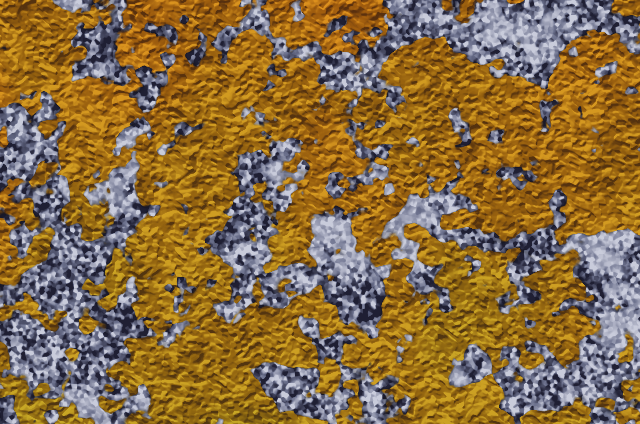
A Shadertoy shader for this texture:

```glsl
// Orange crust lichen spreading in ragged, lobed patches over speckled blue-grey stone.
// Layered cellular noise lays out the patches; finer layers of the same noise
// give the lichen its lit granular relief and the stone its salt-and-pepper grain.

vec3 hash3(vec2 cell) {
    vec3 h = fract(cell.xyx * vec3(0.1031, 0.1030, 0.0973));
    h += dot(h, h.yxz + 33.33);
    return fract((h.xxy + h.yzz) * h.zyx);
}

// x: distance to the nearest cell point, y: smoothly blended random cell value
vec2 cells(vec2 p) {
    vec2 base = floor(p), local = fract(p);
    float nearest = 9.0, total = 0.0, weights = 0.0;
    for (int j = -1; j <= 1; j++) {
        for (int i = -1; i <= 1; i++) {
            vec2 offset = vec2(i, j);
            vec3 h = hash3(base + offset + 200.0);
            vec2 toPoint = offset + h.xy - local;
            float d2 = dot(toPoint, toPoint);
            float weight = exp(-7.0 * d2);
            nearest = min(nearest, d2);
            total += weight * h.z;
            weights += weight;
        }
    }
    return vec2(sqrt(nearest), total / weights);
}

// Positive inside the lichen, negative on bare stone
float lichenDepth(vec2 p) {
    // Patches lean up to the right and are a little longer that way
    vec2 q = mat2(0.91, -0.42, 0.42, 0.91) * p * vec2(0.95, 1.1);
    float field = 0.0, amplitude = 0.40, scale = 5.0;
    for (int i = 0; i < 4; i++) {
        field += amplitude * (cells(q * scale + float(i) * 17.3).y - 0.5);
        amplitude *= 0.68;
        scale *= 2.15;
    }
    float lobes = 0.42 - cells(p * 17.0 + 5.0).x;
    float spread = 0.07 * (p.y - 0.5) - 0.04 * (p.x - 0.75);
    return field + 0.18 * lobes + spread + 0.05;
}

float grainHeight(vec2 p) {
    vec2 q = p * vec2(0.85, 1.1) + 0.004 * sin(p.yx * 60.0);
    return 0.6 * cells(q * 100.0).y + 0.4 * cells(q * 44.0 + 9.0).y;
}

vec3 lichenColor(vec2 p, float depth) {
    // Light falls from above, so upper sides of grains are bright
    float height = grainHeight(p);
    float slope = height - grainHeight(p + vec2(-0.002, 0.005));
    float tone = 0.56 + 1.5 * slope + 0.9 * (height - 0.5);
    tone += 0.35 * (cells(p * 13.0 + 31.0).y - 0.5);
    tone -= 0.15 * (1.0 - smoothstep(0.0, 0.035, depth));

    vec3 brown = vec3(0.33, 0.20, 0.06);
    vec3 ochre = vec3(0.59, 0.385, 0.06);
    vec3 gold = vec3(0.82, 0.61, 0.13);
    vec3 color = mix(brown, ochre, smoothstep(-0.1, 0.5, tone));
    color = mix(color, gold, smoothstep(0.45, 1.1, tone));

    // Redder towards the top, yellower below
    float redness = p.y - 0.5 + 0.8 * (cells(p * 4.0 + 71.0).y - 0.5);
    return color * (1.0 + redness * vec3(0.07, -0.10, -0.15));
}

vec3 stoneColor(vec2 p, float depth) {
    float speckle = 0.65 * cells(p * 115.0 + 3.0).y + 0.35 * cells(p * 60.0 + 8.0).y;
    float region = cells(p * vec2(8.0, 10.0) + 47.0).y;
    float tone = 0.48 + 1.9 * (speckle - 0.5) + 0.35 * (region - 0.5);

    // Pale crust with softer grain in a few places
    float ragged = region + 0.3 * (cells(p * 32.0 + 12.0).y - 0.5);
    float crust = smoothstep(0.74, 0.86, ragged);
    tone = mix(tone, 0.86 + 0.5 * (speckle - 0.5), 0.8 * crust);

    vec3 slate = vec3(0.12, 0.12, 0.20);
    vec3 greyBlue = vec3(0.42, 0.44, 0.55);
    vec3 chalk = vec3(0.79, 0.80, 0.86);
    vec3 color = mix(slate, greyBlue, clamp(tone * 2.0, 0.0, 1.0));
    color = mix(color, chalk, clamp(tone * 2.0 - 1.0, 0.0, 1.0));

    // Shade where the lichen overhangs
    return color * (1.0 - 0.28 * smoothstep(-0.04, 0.0, depth));
}

void mainImage(out vec4 fragColor, in vec2 fragCoord) {
    vec2 p = fragCoord / iResolution.y;
    float depth = lichenDepth(p);
    float cover = smoothstep(-0.012, 0.012, depth);
    vec3 color = mix(stoneColor(p, depth), lichenColor(p, depth), cover);
    fragColor = vec4(clamp(color, 0.0, 1.0), 1.0);
}
```
